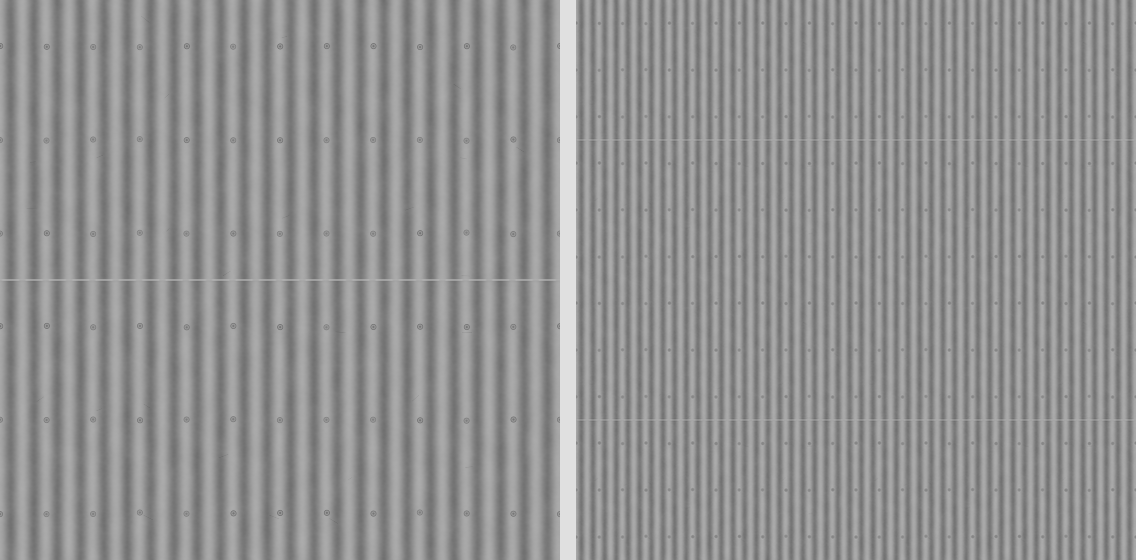
Left: one tile. Right: repeated 2 by 2.
Write a Shadertoy shader that draws this texture.

```glsl
const float TAU = 6.2831853;
const float RIDGES = 24.0;
const vec2 BOLTS = vec2(12.0, 6.0);
const vec3 VALLEY = vec3(0.462);
const vec3 CREST = vec3(0.662);
const vec3 BOLT_DARK = vec3(0.42);
const vec3 BOLT_FACE = vec3(0.57);
const vec3 SEAM_LIGHT = vec3(0.74);

vec2 hash2(vec2 p) {
    vec3 q = fract(p.xyx * vec3(0.1031, 0.1030, 0.0973));
    q += dot(q, q.yzx + 33.33);
    return fract((q.xx + q.yz) * q.zy);
}

// Distance to the nearest scattered point, wrapping over the canvas
float cellular(vec2 uv, vec2 cells) {
    vec2 p = uv * cells;
    vec2 id = floor(p);
    float nearest = 2.0;
    for (int j = -1; j <= 1; j++) {
        for (int i = -1; i <= 1; i++) {
            vec2 cell = id + vec2(i, j);
            vec2 point = cell + hash2(mod(cell, cells));
            nearest = min(nearest, length(point - p));
        }
    }
    return nearest;
}

// Broad stains from sines with whole frequencies
float stains(vec2 uv) {
    vec2 a = uv * TAU;
    return 0.5 * sin(7.0 * a.x + 3.0 * a.y + 2.0 * sin(5.0 * a.y))
         + 0.3 * sin(13.0 * a.y - 11.0 * a.x + 1.5 * sin(9.0 * a.x))
         + 0.2 * sin(29.0 * a.x + 23.0 * a.y + 2.0 * sin(17.0 * a.y));
}

float corrugation(float x, float count) {
    float wave = 0.5 + 0.5 * cos(TAU * (x * count + 0.04));
    return pow(wave, 0.85);
}

float stroke(float d, float halfWidth, float aa) {
    return 1.0 - smoothstep(halfWidth - aa, halfWidth + aa, abs(d));
}

float segment(vec2 p, vec2 halfSpan) {
    float t = clamp(dot(p, halfSpan) / dot(halfSpan, halfSpan), -1.0, 1.0);
    return length(p - halfSpan * t);
}

// Sparse short scratches, each kept inside its own cell
float scratches(vec2 uv, float cells, float aa) {
    vec2 id = floor(uv * cells);
    vec2 h = hash2(id + 71.0);
    vec2 p = (fract(uv * cells) - 0.3 - 0.4 * h) / cells;
    float angle = (h.x - 0.5) * 1.6;
    vec2 span = mix(0.003, 0.009, h.y) * vec2(cos(angle), sin(angle));
    float present = step(0.6, hash2(id + 19.0).x);
    return present * stroke(segment(p, span), 0.0004, aa);
}

// Washer, rim and centre of one slightly displaced bolt per cell
vec3 addBolts(vec3 base, vec2 uv, vec2 count, float aa) {
    vec2 p = uv * count + vec2(0.5, 0.0);
    vec2 h = hash2(mod(floor(p), count) + 5.0);
    vec2 offset = (fract(p) - 0.5) / count;
    offset -= (h - 0.5) * vec2(0.0008, 0.003);
    float d = length(offset);
    float strength = mix(0.5, 0.8, h.x);
    float face = 1.0 - smoothstep(0.005 - aa, 0.005 + aa, d);
    vec3 color = mix(base, BOLT_FACE, 0.75 * face);
    color = mix(color, BOLT_DARK, strength * stroke(d - 0.0047, 0.0007, aa));
    return mix(color, BOLT_DARK, strength * stroke(d, 0.0018, aa));
}

// Bright lap edge, fading on crests, with a soft shadow beneath it
vec3 addSeam(vec3 base, float y, float crest, float aa) {
    float d = y - 0.5;
    float shadow = smoothstep(-0.006, -0.001, d) * (1.0 - step(0.0, d));
    float edge = stroke(d, 0.0011, aa);
    float fade = mix(0.9, 0.3, smoothstep(0.75, 1.0, crest));
    return mix(base - 0.02 * shadow, SEAM_LIGHT, edge * fade);
}

void mainImage(out vec4 fragColor, in vec2 fragCoord) {
    vec2 uv = fragCoord / iResolution.xy;
    float aa = 0.6 / min(iResolution.x, iResolution.y);

    // Corrugated sheet
    float crest = corrugation(uv.x, RIDGES);
    vec3 color = mix(VALLEY, CREST, crest);

    // Weathering, heavier in the valleys
    float blotch = cellular(uv, vec2(40.0, 32.0)) - 0.5;
    float grain = cellular(uv, vec2(120.0, 150.0)) - 0.5;
    float wear = 0.010 * stains(uv) + 0.016 * blotch + 0.014 * grain;
    color += wear * mix(1.3, 0.7, crest);
    color -= 0.06 * scratches(uv, 9.0, aa);

    // Fixings and sheet overlap
    color = addBolts(color, uv, BOLTS, aa);
    color = addSeam(color, uv.y, crest, aa);
    fragColor = vec4(clamp(color, 0.0, 1.0), 1.0);
}
```
